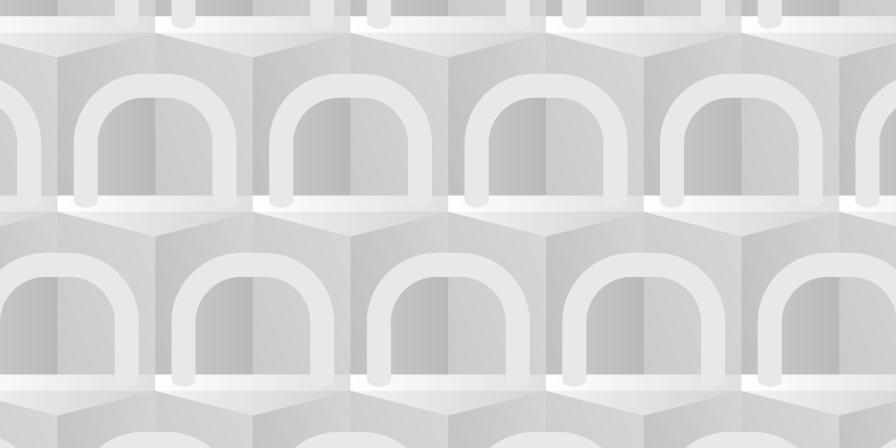
Reproduce this pattern procedurally as a Shadertoy shader.

```glsl
// Staggered rows of folded grey walls with pale ledges and round-shouldered arches.

const float ROW = 0.9164;      // row height, in tile widths
const float HALF_BAND = 0.0615; // half the thickness of an arch

// Signed side of the arch centre line: negative inside the opening.
// a is the distance from the arch axis, y runs down from the ledge top.
float archLine(float a, float y) {
    vec2 shoulder = vec2(max(a - 0.06, 0.0), min(y - 0.651, 0.0));
    return y < 0.651 ? length(shoulder) - 0.2955 : a - 0.355;
}

// True on the arch band, whose feet end in flat ellipses.
bool onArch(float a, float y) {
    float d = archLine(a, y) / HALF_BAND;
    float foot = max(y - 0.943, 0.0) / 0.036;
    return length(vec2(d, foot)) < 1.0;
}

float axisDistance(float x) {
    return abs(fract(x + 0.5) - 0.5);
}

// Two wall faces meeting at the ridge x = 0.5, darker within the opening.
float wallShade(float x, float y, bool inside) {
    float fall = y / ROW;
    if (x < 0.5) {
        float lit = mix(0.805, 0.835, x * 2.0);
        return lit - 0.02 * (fall - 0.4);
    }
    float t = (x - 0.5) * 2.0;
    if (inside) return mix(0.805, 0.725, t);
    return mix(0.765, 0.825, t) - 0.02 * (fall - 0.4);
}

vec3 scene(vec2 p) {
    float row = floor((p.y - 0.0836) / ROW);
    float y = p.y - 0.0836 - row * ROW;
    float column = p.x - 0.794 + 0.5 * row;
    float x = fract(column);
    float a = axisDistance(column);

    // Arch of this row, and the feet hanging down from the row above
    if (onArch(a, y) || onArch(axisDistance(column + 0.5), y + ROW))
        return vec3(0.902, 0.908, 0.914);

    float shade;
    float fold = 0.0836 + 0.1266 * (1.0 - abs(2.0 * x - 1.0));
    if (y < 0.0836) shade = mix(1.0, 0.875, x);      // ledge front
    else if (y < fold) shade = mix(0.965, 0.83, sqrt(x) * 0.4 + x * 0.6); // underside
    else shade = wallShade(x, y, archLine(a, y) < 0.0);
    return vec3(shade, shade + 0.001, shade + 0.006);
}

void mainImage(out vec4 fragColor, in vec2 fragCoord) {
    // Average a 4 x 4 grid of samples to smooth every edge
    vec3 sum = vec3(0.0);
    for (int i = 0; i < 16; i++) {
        vec2 offset = (vec2(i % 4, i / 4) + 0.5) / 4.0 - 0.5;
        vec2 q = fragCoord + offset;
        q.y = iResolution.y - q.y;
        sum += scene(q / iResolution.x * 4.585);
    }
    fragColor = vec4(sum / 16.0, 1.0);
}
```
